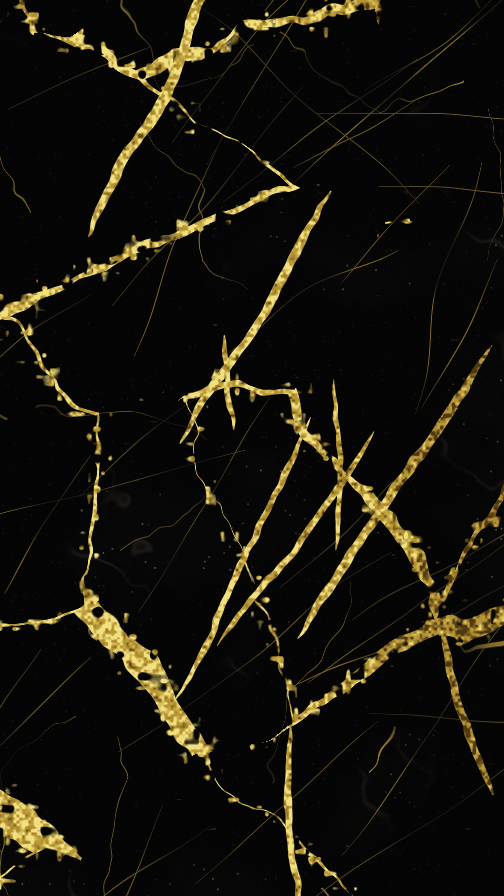
This texture is drawn by a WebGL 1 fragment shader. Its source:

```glsl
precision highp float;
// Black marble crossed by glittering gold veins, long ribbons and hairline cracks.
uniform vec2 u_resolution;

const vec3 BLACK  = vec3(0.017, 0.017, 0.018);
const vec3 SMOKE  = vec3(0.18, 0.16, 0.13);
const vec3 BRONZE = vec3(0.31, 0.22, 0.07);
const vec3 DUSTY  = vec3(0.50, 0.44, 0.26);
const vec3 GOLD   = vec3(0.71, 0.58, 0.20);
const vec3 PALE   = vec3(0.95, 0.88, 0.50);

const float VEIN_CELLS  = 2.3;    // vein network cells across the width
const float CRACK_CELLS = 4.1;
const float VEIN_SHARE  = 0.60;   // share of cell borders that carry gold
const float CRACK_SHARE = 0.28;
const float VEIN_WIDTH  = 0.022;  // greatest half widths
const float CRACK_WIDTH = 0.0022;
const float RIBBON_WIDTH = 0.014;
const float HAIR_WIDTH  = 0.0011;
const float GRAIN_SCALE = 170.0;
const int MAX_STREAKS = 40;

float hash(vec2 p) {
  vec3 q = fract(p.xyx * 0.1031);
  q += dot(q, q.yzx + 33.33);
  return fract((q.x + q.y) * q.z);
}

vec2 hash2(vec2 p) {
  return vec2(hash(p), hash(p + vec2(57.3, 19.7)));
}

float noise(vec2 p) {
  vec2 i = floor(p), f = fract(p);
  f = f * f * (3.0 - 2.0 * f);
  return mix(mix(hash(i), hash(i + vec2(1, 0)), f.x),
             mix(hash(i + vec2(0, 1)), hash(i + vec2(1, 1)), f.x), f.y);
}

float fbm(vec2 p) {
  float sum = 0.0, amp = 0.53;
  for (int i = 0; i < 4; i++) {
    sum += amp * noise(p);
    p = mat2(1.6, 1.2, -1.2, 1.6) * p + 7.3;
    amp *= 0.5;
  }
  return sum;
}

// Signed depth inside veins that follow some borders of a Voronoi pattern.
float network(vec2 p, float cells, float share, float thin, float thick, float swell) {
  vec2 q = p * cells, base = floor(q), home = base, toHome = vec2(9.0);
  for (int y = -1; y <= 1; y++)
    for (int x = -1; x <= 1; x++) {
      vec2 c = base + vec2(x, y);
      vec2 r = c + hash2(c) - q;
      if (dot(r, r) < dot(toHome, toHome)) { toHome = r; home = c; }
    }
  float depth = -1.0;
  for (int y = -2; y <= 2; y++)
    for (int x = -2; x <= 2; x++) {
      if (x == 0 && y == 0) continue;
      vec2 c = home + vec2(x, y);
      vec2 r = c + hash2(c) - q;
      vec2 border = home + c;
      if (hash(border * 1.7 + cells) > share) continue;
      float size = hash(border + 91.0);
      float width = mix(thin, thick, size * size * size) * swell;
      float d = dot(0.5 * (toHome + r), normalize(r - toHome)) / cells;
      depth = max(depth, width - d);
    }
  return depth;
}

// Signed depth inside scattered, tapering, gently bent strokes.
float streaks(vec2 p, vec2 size, int count, float seed, float angle, float spread,
              float reach, float thick) {
  float depth = -1.0;
  for (int i = 0; i < MAX_STREAKS; i++) {
    if (i >= count) break;
    vec2 key = vec2(float(i) * 3.1 + seed, seed * 1.3);
    float a = angle + spread * (hash(key + 5.0) - 0.5);
    vec2 dir = vec2(cos(a), sin(a));
    vec2 r = p - hash2(key) * size;
    float along = dot(r, dir);
    float off = dot(r, vec2(-dir.y, dir.x)) + 0.035 * (noise(vec2(along * 5.0, key.x)) - 0.5);
    float taper = 1.0 - abs(along) / (reach * mix(0.4, 1.0, hash(key + 11.0)));
    if (taper > 0.0) {
      float width = thick * mix(0.45, 1.0, hash(key + 17.0)) * sqrt(min(1.0, taper * 2.5));
      depth = max(depth, width - abs(off));
    }
  }
  return depth;
}

float cover(float depth, float pixel) {
  return clamp(0.5 + depth / pixel, 0.0, 1.0);
}

void main() {
  vec2 p = gl_FragCoord.xy / u_resolution.x;
  vec2 size = vec2(1.0, u_resolution.y / u_resolution.x);
  float pixel = 1.0 / u_resolution.x;

  // Broad bends and ragged borders
  vec2 bend = vec2(fbm(p * 3.0 + 4.0), fbm(p * 3.0 + 31.0)) - 0.5;
  vec2 ragged = vec2(noise(p * 38.0), noise(p * 38.0 + 50.0)) - 0.5;
  vec2 w = p + 0.17 * bend + 0.011 * ragged;

  // Gold: lacy network, loose flakes and diagonal ribbons
  float swell = 0.2 + 1.9 * pow(noise(p * 6.5 + 3.0), 1.6);
  float veins = network(w, VEIN_CELLS, VEIN_SHARE, 0.0022, VEIN_WIDTH, swell);
  float nearby = smoothstep(-0.035, 0.0, veins);
  float flakes = (noise(p * 68.0) - mix(1.05, 0.77, nearby)) * 0.013;
  veins = min(veins, (0.76 - noise(p * 46.0 + 9.0)) * 0.02);
  vec2 soft = p + 0.006 * ragged;
  float ribbons = max(streaks(soft, size, 5, 23.0, 1.05, 0.35, 0.42, RIBBON_WIDTH),
                      streaks(soft, size, 4, 61.0, 1.75, 0.6, 0.22, 0.008));
  float gold = cover(max(max(veins, flakes), ribbons), pixel);

  // Hairlines: crooked cracks and nearly straight strokes
  float cracks = network(w + 3.7, CRACK_CELLS, CRACK_SHARE, 0.0006, CRACK_WIDTH, swell);
  float hairs = max(streaks(p, size, 18, 7.0, 0.95, 0.7, 0.36, HAIR_WIDTH),
                    streaks(p, size, 16, 43.0, 0.0, 1.5, 0.32, HAIR_WIDTH));
  float fade = smoothstep(0.15, 0.75, noise(p * 8.0 + 70.0));
  float fine = max(cover(cracks, pixel), cover(hairs, pixel)) * mix(0.3, 1.0, fade);

  // Dark stone with faint smoky seams and dust
  float cloud = fbm(p * 4.0 + 12.0);
  float seam = 1.0 - smoothstep(0.0, 0.025, abs(fbm(p * 5.0 + 80.0) - 0.5));
  float veil = smoothstep(0.52, 0.75, cloud);
  vec3 color = BLACK * (0.8 + 0.5 * hash(floor(p * 288.0)));
  color += SMOKE * (0.06 * veil + 0.45 * veil * seam);
  vec2 dustCell = floor(p * 105.0);
  vec2 dustAt = fract(p * 105.0) - 0.3 - 0.4 * hash2(dustCell + 8.0);
  float dust = step(0.975, hash(dustCell)) * smoothstep(0.32, 0.05, length(dustAt));
  color = mix(color, DUSTY, dust * mix(0.12, 0.7, veil));

  // Metallic grain, deeper in tone toward the right
  float grain = 0.6 * noise(p * GRAIN_SCALE) + 0.4 * noise(p * GRAIN_SCALE * 0.55 + 20.0);
  float tone = grain + 0.14 - 0.30 * smoothstep(0.45, 1.0, p.x + 0.5 * bend.x);
  vec3 metal = mix(BRONZE, GOLD, smoothstep(0.15, 0.48, tone));
  metal = mix(metal, PALE, smoothstep(0.48, 0.82, tone));
  color = mix(color, mix(DUSTY, GOLD, fade), fine * 0.8);
  color = mix(color, metal, gold);
  gl_FragColor = vec4(color, 1.0);
}
```
